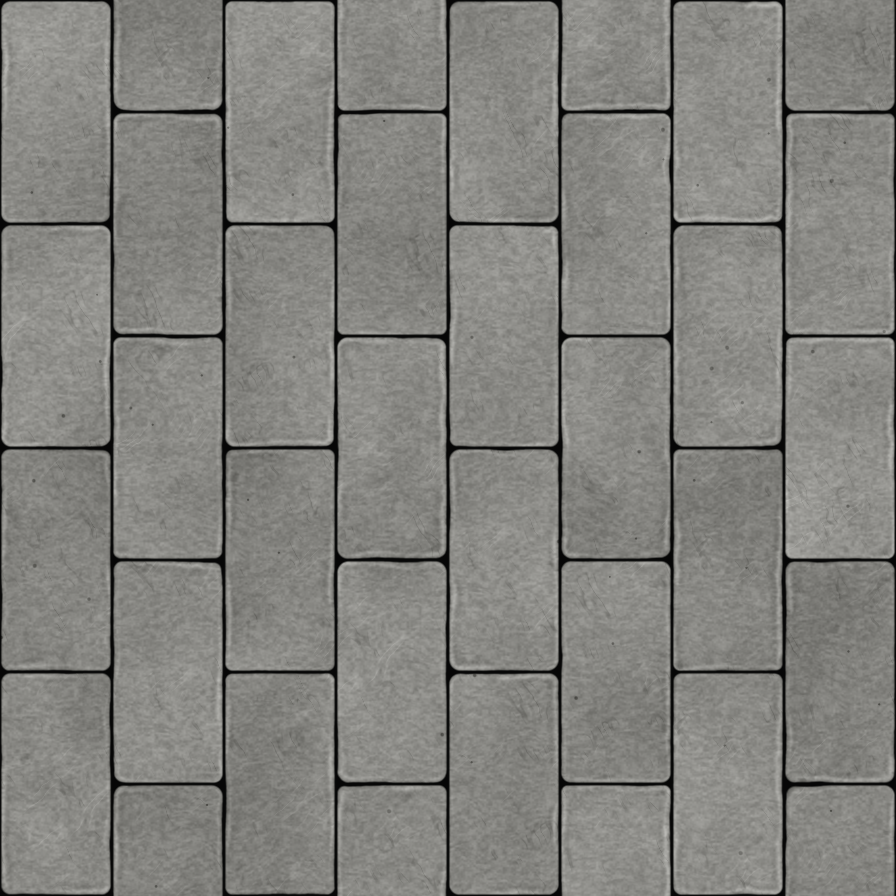
Write a WebGL 2 fragment shader that draws this texture.

```glsl
#version 300 es
precision highp float;
// Worn grey paving stones standing upright in columns, every other column
// shifted by half a stone. Rounded-box distances shape the joints and rims;
// wrapping noise adds mottling, relief, scratches and pits, and tiles cleanly.
#define COLUMNS 8.0
#define ROWS 4.0
#define JOINT_HALF 0.0002
#define EDGE_FALLOFF 0.0026
#define CORNER_RADIUS 0.0115
#define EDGE_WOBBLE 0.0045
#define RIM_LIGHT 0.095
#define MOTTLE 0.16
#define RELIEF 0.19
#define GRAIN 0.085
#define STONE_COLOR vec3(0.533, 0.531, 0.514)
#define JOINT_COLOR vec3(0.022, 0.024, 0.023)

uniform vec2 u_resolution;
out vec4 fragColor;

float hash(vec2 cell, float seed) {
  uvec3 q = uvec3(ivec3(vec3(cell, seed))) * uvec3(1597u, 7919u, 3571u);
  uint h = (q.x ^ (q.y << 8) ^ q.z) * 747796405u + 289133u;
  h = ((h >> ((h >> 28) + 4u)) ^ h) * 277803737u;
  return float(((h >> 22) ^ h) & 65535u) / 65535.0;
}

// Value noise over the unit square, wrapping after "cells" lattice steps.
float noise(vec2 uv, vec2 cells, float seed) {
  vec2 p = uv * cells;
  vec2 i = floor(p), f = fract(p);
  f = f * f * (3.0 - 2.0 * f);
  vec2 a = mod(i, cells), b = mod(i + 1.0, cells);
  return mix(mix(hash(a, seed), hash(vec2(b.x, a.y), seed), f.x),
             mix(hash(vec2(a.x, b.y), seed), hash(b, seed), f.x), f.y);
}

float fbm(vec2 uv, vec2 cells, float seed) {
  float sum = 0.0, amplitude = 0.5;
  for (int k = 0; k < 5; k++) {
    sum += amplitude * noise(uv, cells, seed + float(k));
    cells *= 2.0;
    amplitude *= 0.55;
  }
  return sum / 1.055;
}

float roundedBox(vec2 p, vec2 halfSize, float radius) {
  vec2 q = abs(p) - halfSize + radius;
  return length(max(q, 0.0)) + min(max(q.x, q.y), 0.0) - radius;
}

// Thin broken strokes along the level lines of stretched noise.
float scratches(vec2 uv, vec2 cells, float seed) {
  float line = abs(noise(uv, cells, seed) - 0.5);
  float mask = smoothstep(0.62, 0.90, noise(uv, vec2(23.0), seed + 1.0));
  return (1.0 - smoothstep(0.0, 0.14, line)) * mask;
}

// Sparse small round holes, at most one per cell.
float pits(vec2 uv, float cells) {
  vec2 id = mod(floor(uv * cells), cells);
  vec2 center = 0.3 + 0.4 * vec2(hash(id, 71.0), hash(id, 72.0));
  float radius = mix(0.08, 0.18, hash(id, 73.0));
  float hole = 1.0 - smoothstep(radius * 0.3, radius, length(fract(uv * cells) - center));
  return hole * step(0.98, hash(id, 74.0));
}

void main() {
  vec2 uv = gl_FragCoord.xy / u_resolution;
  float pixel = 1.0 / min(u_resolution.x, u_resolution.y);

  // Stone layout: wrapped identity and position from the stone's centre.
  vec2 grid = uv * vec2(COLUMNS, ROWS);
  float column = floor(grid.x);
  grid.y += 0.5 * mod(column, 2.0);
  vec2 id = mod(vec2(column, floor(grid.y)), vec2(COLUMNS, ROWS));
  vec2 stoneSize = 1.0 / vec2(COLUMNS, ROWS);
  vec2 local = (fract(grid) - 0.5) * stoneSize;

  // Each stone samples its own, gently warped part of the wrapping noise.
  vec2 suv = uv + vec2(hash(id, 1.0), hash(id, 2.0));
  vec2 bend = vec2(fbm(suv, vec2(17.0), 90.0), fbm(suv, vec2(17.0), 100.0)) - 0.5;
  vec2 wuv = suv + 0.02 * bend;

  // Uneven outline that only ever cuts into the stone.
  float wobble = fbm(suv, vec2(21.0), 10.0) - 0.5;
  float corner = CORNER_RADIUS * mix(0.75, 1.25, hash(id, 3.0));
  float box = roundedBox(local, 0.5 * stoneSize - JOINT_HALF, corner);
  float dist = box + EDGE_WOBBLE * max(wobble, 0.0);

  // Surface: stone tone, mottling, fine grain and light from the upper left.
  float tone = 0.05 * (hash(id, 4.0) - 0.5);
  tone += MOTTLE * (fbm(wuv, vec2(9.0, 8.0), 20.0) - 0.5);
  tone += GRAIN * (noise(wuv, vec2(190.0, 340.0), 30.0) - 0.5);
  tone += 0.6 * GRAIN * (noise(suv, vec2(430.0, 410.0), 31.0) - 0.5);
  vec2 lightStep = vec2(-0.0011, 0.0015);
  vec2 reliefCells = vec2(26.0, 44.0);
  tone += RELIEF * (fbm(wuv, reliefCells, 40.0) - fbm(wuv + lightStep, reliefCells, 40.0));

  // Whole-number shears keep the slanted scratches seamless.
  vec2 rising = vec2(wuv.x + wuv.y, wuv.y - wuv.x);
  vec2 steep = vec2(wuv.x - 2.0 * wuv.y, 2.0 * wuv.x + wuv.y);
  tone += 0.040 * scratches(rising, vec2(22.0, 105.0), 50.0);
  tone -= 0.060 * scratches(steep, vec2(20.0, 85.0), 60.0);
  tone -= 0.18 * pits(suv, 52.0);

  // Worn pale rim, broken up and wandering, with a faint shadow inside it.
  float rimDist = box + 0.0050 + 0.012 * wobble;
  float wear = smoothstep(0.3, 0.8, noise(suv, vec2(25.0), 80.0));
  float rimWidth = mix(0.0015, 0.0024, wear);
  tone += RIM_LIGHT * mix(0.25, 1.0, wear) * exp(-pow(rimDist / rimWidth, 2.0));
  tone -= 0.040 * wear * exp(-pow((rimDist + 0.0055) / 0.0030, 2.0));

  // Rounded edge sinking into the dark joint.
  float falloff = max(EDGE_FALLOFF, 1.2 * pixel);
  float cover = 1.0 - smoothstep(-falloff, 0.0, dist);
  tone -= 0.07 * smoothstep(-0.0042, -0.001, dist);
  fragColor = vec4(mix(JOINT_COLOR, STONE_COLOR + tone, cover), 1.0);
}
```
